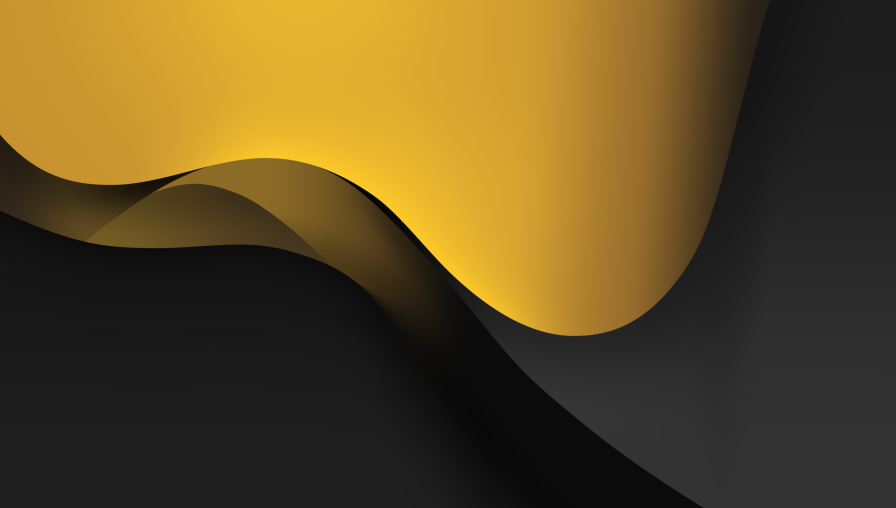
A WebGL 2 fragment shader for this background:

```glsl
#version 300 es
precision highp float;

uniform vec2 u_resolution;
out vec4 fragColor;

const vec2 CANVAS = vec2(7.68, 4.34);
const int KNOTS = 10;

// Curve knots: x, height, slope
const vec3 GOLD_EDGE[KNOTS] = vec3[KNOTS](
  vec3(0, 3.19, -1.15), vec3(.95, 2.76, 0), vec3(2.28, 2.99, 0), vec3(3.2, 2.67, -.7),
  vec3(3.9, 1.97, -.92), vec3(4.92, 1.47, 0), vec3(5.8, 1.94, 1.3), vec3(6.1, 2.52, 3),
  vec3(6.6, 4.34, 3), vec3(7.68, 7.6, 3));
const vec3 RIBBON_TOP[KNOTS] = vec3[KNOTS](
  vec3(0, 1.5, 1), vec3(.75, 2.3, .75), vec3(1.5, 2.8, .5), vec3(2.28, 3, 0),
  vec3(3.09, 2.7, -.8), vec3(3.76, 2.02, -1.1), vec3(4.4, 1.26, -1.1), vec3(5, .72, -.82),
  vec3(6, .02, -.62), vec3(7.68, -.9, -.5));
const vec3 FOLD_EDGE[KNOTS] = vec3[KNOTS](
  vec3(0, 1.5, 1), vec3(.75, 2.29, .75), vec3(1.3, 2.69, .35), vec3(1.67, 2.77, 0),
  vec3(2.05, 2.68, -.4), vec3(2.4, 2.46, -.75), vec3(2.85, 2.06, -.95), vec3(4, .6, -1.3),
  vec3(6, -3, -2), vec3(7.68, -6, -2));
const vec3 RIBBON_BASE[KNOTS] = vec3[KNOTS](
  vec3(0, 2.54, -.45), vec3(.75, 2.27, -.22), vec3(1.35, 2.22, 0), vec3(2.05, 2.25, 0),
  vec3(2.5, 2.19, -.3), vec3(2.85, 2.06, -.5), vec3(3.2, 1.81, -.85), vec3(3.7, 1.25, -1.2),
  vec3(4.4, .4, -1.1), vec3(7.68, -3, -1));

// Cubic Hermite curve through the knots
float curveHeight(float x, vec3 knots[KNOTS]) {
  vec3 a = knots[0], b = knots[1];
  for (int i = 1; i < KNOTS - 1; i++) {
    if (x >= knots[i].x) { a = knots[i]; b = knots[i + 1]; }
  }
  float w = b.x - a.x, t = (x - a.x) / w, s = 1.0 - t;
  return s * s * ((1.0 + 2.0 * t) * a.y + t * w * a.z)
       + t * t * ((3.0 - 2.0 * t) * b.y - s * w * b.z);
}

// Approximate signed distance, positive above the curve
float curveDistance(vec2 p, vec3 knots[KNOTS]) {
  float h = curveHeight(p.x, knots);
  float slope = (curveHeight(p.x + .01, knots) - h) / .01;
  return (p.y - h) / sqrt(1.0 + slope * slope);
}

float cover(float d, float softness) {
  return smoothstep(-softness, softness, d);
}

float blob(vec2 p, vec2 center, vec2 radius) {
  vec2 q = (p - center) / radius;
  return exp(-dot(q, q));
}

vec3 goldColor(vec2 p, float d) {
  vec3 ochre = vec3(.77, .57, .19), amber = vec3(.91, .71, .19), lemon = vec3(1, .80, .16);
  vec3 brown = vec3(.57, .41, .17), umber = vec3(.15, .125, .09);
  vec3 c = mix(ochre, amber, blob(p, vec2(2.6, 4.5), vec2(1.7, 1.3)));
  c = mix(c, amber, .75 * blob(p, vec2(3.4, 2.6), vec2(1.5, 1.1)));
  float along = smoothstep(1.1, 2.4, p.x) * (1.0 - smoothstep(3.9, 5.3, p.x));
  c = mix(c, lemon, .95 * along * exp(-max(d, 0.0) / .32));
  float across = p.x - .08 * (p.y - 2.0);
  c = mix(c, brown, smoothstep(4.3, 5.75, across));
  return mix(c, umber, smoothstep(5.35, 6.42, across));
}

vec3 ribbonColor(vec2 p, float top, float base) {
  vec3 c = mix(vec3(.55, .42, .15), vec3(.32, .24, .11), smoothstep(2.2, 3.5, p.x));
  c *= mix(.72, 1.0, smoothstep(0.0, .35, base));
  c *= mix(1.0, .7 + .3 * smoothstep(0.0, .25, -top), smoothstep(2.8, 3.4, p.x));
  return mix(c, vec3(.045), smoothstep(2.9, 4.15, p.x - .25 * (p.y - 1.8)));
}

vec3 foldColor(vec2 p, float base) {
  vec3 c = mix(vec3(.42, .33, .13), vec3(.25, .195, .11), smoothstep(.8, 2.6, p.x));
  return c * mix(1.1, .8, smoothstep(0.0, .5, base));
}

vec3 backStripColor(vec2 p, float gold) {
  vec3 c = mix(vec3(.19, .15, .10), vec3(.37, .29, .13), smoothstep(0.0, .8, p.x));
  float shade = mix(.7, .2, smoothstep(.3, 1.4, p.x));
  return c * mix(shade, 1.0, smoothstep(0.0, .42, -gold));
}

vec3 rightPanelColor(vec2 p, float gold) {
  float grey = mix(.115, .2, smoothstep(3.9, .4, p.y));
  grey += .035 * blob(p, vec2(4.7, 1.2), vec2(.9, .5));
  grey *= mix(.72, 1.0, smoothstep(0.0, .8, -gold));
  grey *= smoothstep(3.1, 4.3, p.x) * .8 + .2;
  return vec3(grey);
}

vec3 lowerPanelColor(vec2 p, float top, float base) {
  float grey = mix(.12, .092, smoothstep(.2, 2.0, p.y));
  grey *= 1.0 - .5 * exp(min(base, 0.0) / .25);
  grey *= 1.0 - .85 * smoothstep(2.6, 4.2, p.x) * smoothstep(-1.5, -.1, top);
  return grey * vec3(1, 1.01, 1);
}

void main() {
  vec2 p = CANVAS * gl_FragCoord.xy / u_resolution;
  float pixel = .75 * CANVAS.y / u_resolution.y;
  float gold = curveDistance(p, GOLD_EDGE), top = curveDistance(p, RIBBON_TOP);
  float fold = curveDistance(p, FOLD_EDGE), base = curveDistance(p, RIBBON_BASE);

  // Ribbon and its folded underside
  vec3 ribbon = mix(foldColor(p, base), ribbonColor(p, top, base), cover(fold, pixel));
  vec3 behind = mix(backStripColor(p, gold), rightPanelColor(p, gold), smoothstep(1.6, 2.6, p.x));

  // Layers from back to front
  float fade = mix(pixel, .25, smoothstep(3.0, 3.8, p.x));
  vec3 color = mix(ribbon, behind, cover(top, pixel));
  float aboveBase = max(cover(base, fade), cover(top, pixel) * step(2.0, p.x));
  color = mix(lowerPanelColor(p, top, base), color, aboveBase);
  color = mix(color, goldColor(p, gold), cover(gold, pixel));
  fragColor = vec4(color, 1);
}
```
